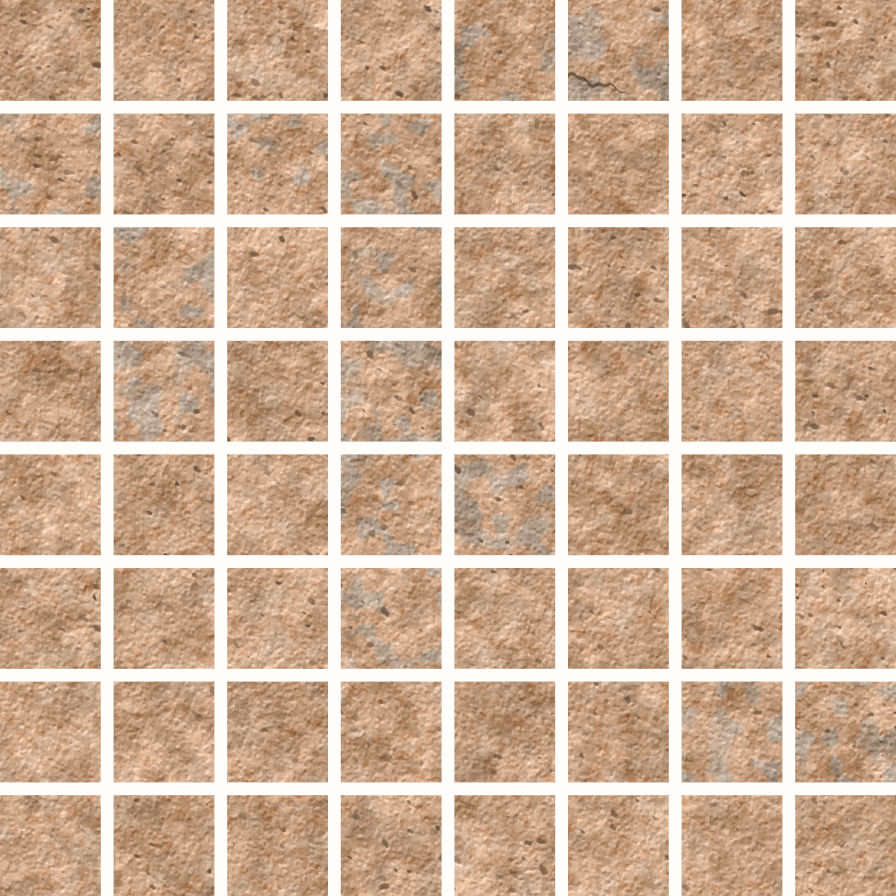
A WebGL 1 fragment shader for this pattern:

```glsl
precision highp float;

uniform vec2 u_resolution;

const float TILE_COUNT = 8.0;
const float TILE_SIZE = 0.1125;
const float PITCH = (1.0 - TILE_SIZE) / (TILE_COUNT - 1.0);
const float GAP = PITCH - TILE_SIZE;

const vec3 GROUT_COLOR = vec3(1.0, 0.995, 0.99);
const vec3 STONE_COLOR = vec3(0.775, 0.625, 0.505);
const vec3 TONE_TINT = vec3(1.0, 1.02, 1.08);
const vec3 PIT_COLOR = vec3(0.34, 0.26, 0.19);
const vec3 RUST_COLOR = vec3(0.70, 0.46, 0.28);
const vec3 GRAY_COLOR = vec3(0.66, 0.62, 0.57);

const float MOTTLE_SCALE = 5.0;
const float MOTTLE_STRENGTH = 0.24;
const float GRAIN_STRENGTH = 0.20;
const float RELIEF_STRENGTH = 0.32;
const float PIT_GRID = 7.0;
const vec2 TO_LIGHT = vec2(-0.009, 0.020);
const vec2 CRACKED_TILE = vec2(5.0, 7.0);

vec2 hash2(vec2 p) {
    vec3 q = fract(p.xyx * vec3(0.1031, 0.1030, 0.0973));
    q += dot(q, q.yzx + 33.33);
    return fract((q.xx + q.yz) * q.zy);
}

// Soft cellular noise: random values blended around jittered points.
float cellular(vec2 p) {
    vec2 cell = floor(p);
    float total = 0.0;
    float weights = 0.0;
    for (int y = -1; y <= 1; y++) {
        for (int x = -1; x <= 1; x++) {
            vec2 id = cell + vec2(float(x), float(y));
            vec2 offset = id + hash2(id) - p;
            float weight = exp(-6.0 * dot(offset, offset));
            total += weight * hash2(id + 57.3).x;
            weights += weight;
        }
    }
    return total / weights;
}

float grainHeight(vec2 p) {
    return 0.25 * cellular(p * 9.0 + 3.1)
         + 0.35 * cellular(p * 17.0 + 8.7)
         + 0.40 * cellular(p * 31.0 + 5.3);
}

// Scattered slanted hollows, 0 on the surface to 1 at the deepest.
float pitDepth(vec2 p, float density, float roughness) {
    vec2 q = p * PIT_GRID;
    vec2 cell = floor(q);
    float depth = 0.0;
    for (int y = -1; y <= 1; y++) {
        for (int x = -1; x <= 1; x++) {
            vec2 id = cell + vec2(float(x), float(y));
            vec2 place = hash2(id + 11.9);
            vec2 kind = hash2(id + 83.2);
            vec2 d = q - id - 0.2 - 0.6 * place;
            float angle = -1.1 + 1.3 * kind.y;
            float c = cos(angle);
            float s = sin(angle);
            d = vec2(c * d.x + s * d.y, c * d.y - s * d.x);
            float radius = mix(0.20, 0.52, place.x * place.x);
            float dist = length(d * vec2(1.0, 1.8)) + 0.35 * (roughness - 0.5);
            float hollow = 1.0 - smoothstep(radius * 0.35, radius, dist);
            depth = max(depth, hollow * mix(0.35, 1.0, place.y) * step(kind.x, density));
        }
    }
    return depth;
}

// Wavering fissure that thins out toward its right end.
float crack(vec2 t) {
    float path = 0.25 - 0.28 * t.x + 0.025 * sin(t.x * 19.0) + 0.012 * sin(t.x * 47.0);
    float width = 0.022 * (1.0 - smoothstep(0.25, 0.62, t.x));
    return (1.0 - smoothstep(0.3 * width, width + 0.008, abs(t.y - path))) * step(t.x, 0.6);
}

vec3 stone(vec2 t, vec2 tile) {
    vec2 p = t + tile * 3.7;
    vec2 mood = hash2(tile + 4.6);
    vec2 wear = hash2(tile + 29.4);

    // Mottling, grain and relief
    float mottle = 0.65 * cellular(p * MOTTLE_SCALE) + 0.35 * cellular(p * 2.3 + 19.0);
    float grain = grainHeight(p);
    float relief = grain - grainHeight(p + TO_LIGHT);
    float tone = MOTTLE_STRENGTH * (mottle - 0.48) + GRAIN_STRENGTH * (grain - 0.5)
               + RELIEF_STRENGTH * relief + 0.03 * (mood.x - 0.5);
    vec3 color = STONE_COLOR + tone * TONE_TINT;

    // Mineral stains
    float rust = smoothstep(0.68, 0.90, cellular(p * 13.0 + 41.0));
    color = mix(color, RUST_COLOR + tone, 0.35 * rust);
    float gray = smoothstep(0.55, 0.80, cellular(p * 6.0 + 71.0));
    color = mix(color, GRAY_COLOR + tone, gray * mix(0.2, 0.7, step(0.85, mood.y)));

    // Pits with lit lower rims
    float density = mix(0.06, 0.38, wear.x * wear.x);
    float pit = pitDepth(p, density, grain);
    float rim = max(pitDepth(p + 2.0 * TO_LIGHT, density, grain) - pit, 0.0);
    color += 0.09 * rim;
    color = mix(color, PIT_COLOR, pit * mix(0.5, 0.85, wear.y));

    float cracked = 1.0 - step(0.5, distance(tile, CRACKED_TILE));
    return mix(color, PIT_COLOR, 0.75 * cracked * crack(t));
}

void main() {
    vec2 uv = gl_FragCoord.xy / u_resolution;
    vec2 tile = floor((uv + 0.5 * GAP) / PITCH);
    vec2 local = uv - tile * PITCH;

    vec2 inset = (0.5 * TILE_SIZE - abs(local - 0.5 * TILE_SIZE)) * u_resolution;
    float coverage = clamp(min(inset.x, inset.y) + 0.5, 0.0, 1.0);
    vec3 color = mix(GROUT_COLOR, stone(local / TILE_SIZE, tile), coverage);
    gl_FragColor = vec4(clamp(color, 0.0, 1.0), 1.0);
}
```
